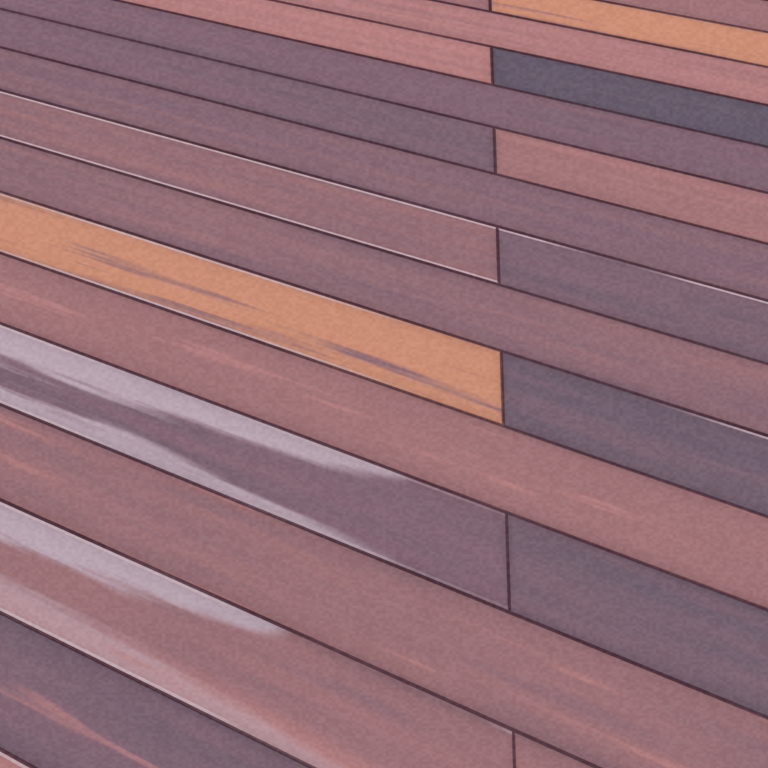
This texture is drawn by a WebGL 2 fragment shader. Its source:

```glsl
#version 300 es
precision highp float;
// Glossy rose and mauve planks receding in perspective, with staggered joints and streaked reflections.
uniform vec2 u_resolution;
out vec4 fragColor;

#define PIVOT_X 0.651       // column where the row spacing is measured
#define TILT 0.195          // slope of the seam that meets the top of the pivot
#define FAN 0.269           // how quickly slopes steepen downwards
#define HORIZON 0.966       // height of the vanishing line above the canvas
#define ROW_LIMIT 21.7      // row number reached at infinite nearness
#define ROW_SCALE 22.33     // perspective scale of the rows
#define JOINT_X 0.638       // column of the butt joints at the top
#define JOINT_LEAN 0.032    // drift of the joints to the right
#define GRAIN 0.045         // strength of the fine surface grain
#define STREAK 0.13         // tone change of the long streaks

const vec3 SLATE  = vec3(0.40, 0.36, 0.42);
const vec3 MAUVE  = vec3(0.52, 0.405, 0.455);
const vec3 ROSE   = vec3(0.63, 0.455, 0.47);
const vec3 SALMON = vec3(0.73, 0.51, 0.51);
const vec3 AMBER  = vec3(0.82, 0.57, 0.46);
const vec3 GLOSS  = vec3(0.73, 0.65, 0.70);
const vec3 RIM    = vec3(0.84, 0.74, 0.77);
const vec3 SEAM   = vec3(0.27, 0.17, 0.21);

// Plank tones from row -3 downwards: 0 is slate, 1 is salmon
const float LEFT_TONE[16] = float[16](0.65, 0.70, 0.85, 0.92, 0.36, 0.32, 0.42, 0.56,
                                      0.50, 0.50, 0.70, 0.33, 0.60, 0.58, 0.30, 0.90);
const float RIGHT_TONE[16] = float[16](0.65, 0.80, 0.75, 0.03, 0.36, 0.78, 0.42, 0.28,
                                       0.50, 0.20, 0.70, 0.24, 0.60, 0.60, 0.30, 0.90);

float hash(vec2 p) {
  vec3 q = fract(vec3(p.xyx) * 0.1031);
  q += dot(q, q.yzx + 33.33);
  return fract((q.x + q.y) * q.z);
}

float noise(vec2 p) {
  vec2 i = floor(p), f = fract(p);
  f = f * f * (3.0 - 2.0 * f);
  return mix(mix(hash(i), hash(i + vec2(1, 0)), f.x),
             mix(hash(i + vec2(0, 1)), hash(i + vec2(1, 1)), f.x), f.y);
}

float streaks(vec2 p) {
  return 0.55 * noise(p) + 0.3 * noise(p * 2.1 + 7.0) + 0.15 * noise(p * 4.3 + 19.0);
}

vec3 palette(float t) {
  vec3 c = mix(SLATE, MAUVE, smoothstep(0.0, 0.4, t));
  c = mix(c, ROSE, smoothstep(0.35, 0.7, t));
  return mix(c, SALMON, smoothstep(0.68, 1.0, t));
}

// Soft line of given half width at distance d
float line(float d, float halfWidth, float blur) {
  return 1.0 - smoothstep(halfWidth - blur, halfWidth + blur, abs(d));
}

// Reflection band that narrows to nothing at x = reach
float wedge(float v, float x, float depth, float reach, float n) {
  float taper = sqrt(max(1.0 - x / reach, 0.0));
  float edge = depth * taper + (n - 0.5) * 0.3 * taper;
  return (1.0 - smoothstep(edge - 0.07, edge + 0.07, v)) * smoothstep(0.0, 0.3, taper);
}

void main() {
  vec2 p = gl_FragCoord.xy / u_resolution;
  p.y = 1.0 - p.y;
  float blur = 0.9 / min(u_resolution.x, u_resolution.y);

  // Perspective rows: v runs from 0 at a plank's top to 1 at its bottom
  float dx = p.x - PIVOT_X;
  float spread = 1.0 + FAN * dx;
  float depthY = (p.y - TILT * dx) / spread + HORIZON;
  float r = ROW_LIMIT - ROW_SCALE / depthY;
  float row = floor(r), v = r - row;
  float height = depthY * depthY / ROW_SCALE * spread * 0.94;
  bool even = mod(row, 2.0) < 0.5;
  float joint = p.x - JOINT_X - JOINT_LEAN * p.y;
  bool left = joint < 0.0;

  // Plank tone with long streaks
  float s = streaks(vec2(p.x * 4.0 + row * 5.0, r * 7.0));
  int id = int(clamp(row + 3.0, 0.0, 15.0));
  float tone = left || !even ? LEFT_TONE[id] : RIGHT_TONE[id];
  vec3 color = palette(tone + (s - 0.5) * STREAK * 2.0);

  // Warm glow on two planks
  bool glowing = (row == 6.0 && left) || (row == -2.0 && !left);
  if (glowing) {
    float warm = smoothstep(0.15, 0.5, s + 0.55 * (0.55 - v) + 0.3 * (p.x - 0.35));
    color = mix(color, AMBER, warm * 0.9);
  }
  // Faint warm flecks on the long planks
  if (!even) color = mix(color, SALMON, 0.6 * smoothstep(0.66, 0.8, s) * step(6.5, row));

  // Sky reflections on the near left planks
  if (even && left && row >= 8.0 && row < 11.0) {
    float reach = 0.54 - 0.08 * (row - 8.0);
    float n = streaks(vec2(p.x * 6.0 + row, r * 9.0));
    float lower = wedge(1.0 - v, p.x, 0.24, 0.53, n);
    color = mix(color, SALMON, smoothstep(0.6, 0.95, v) * step(9.0, row));
    color = mix(color, GLOSS, wedge(v, p.x, 0.48 - 0.05 * (row - 8.0), reach, n));
    color = mix(color, GLOSS, lower * (row > 9.0 ? 0.55 : 0.95));
  }

  // Bright rims just inside the edges of glossy planks
  float top = v * height, bottom = (1.0 - v) * height;
  float seamWidth = 0.0008 + 0.011 * height;
  if (even && row >= 4.0) {
    float rimWidth = 0.0006 + 0.010 * height;
    float wear = smoothstep(0.2, 0.6, noise(vec2(p.x * 5.0, row * 3.7)) + 0.3 * (0.6 - p.x));
    float upper = line(top - seamWidth - rimWidth, rimWidth, blur) * (left || row < 7.0 ? 1.0 : 0.0);
    float under = line(bottom - seamWidth - rimWidth, rimWidth, blur) * (left ? 1.0 : 0.0);
    color = mix(color, RIM, max(upper, under) * wear * 0.9);
  }

  // Dark seams and joints with a soft shadow
  float gap = min(top, bottom);
  float seam = line(gap, seamWidth, blur);
  float shade = exp(-gap / (0.07 * height));
  if (even) {
    seam = max(seam, line(joint, 0.0020, blur));
    shade = max(shade, exp(-abs(joint) / 0.005));
  }
  color *= 1.0 - 0.14 * shade;
  color = mix(color, SEAM, seam * (0.65 + 0.3 * noise(vec2(p.x * 9.0, floor(r + 0.5) * 2.3))));

  // Fine grain
  color += GRAIN * (noise(p * vec2(230.0, 300.0)) - 0.5);
  fragColor = vec4(clamp(color, 0.0, 1.0), 1.0);
}
```
